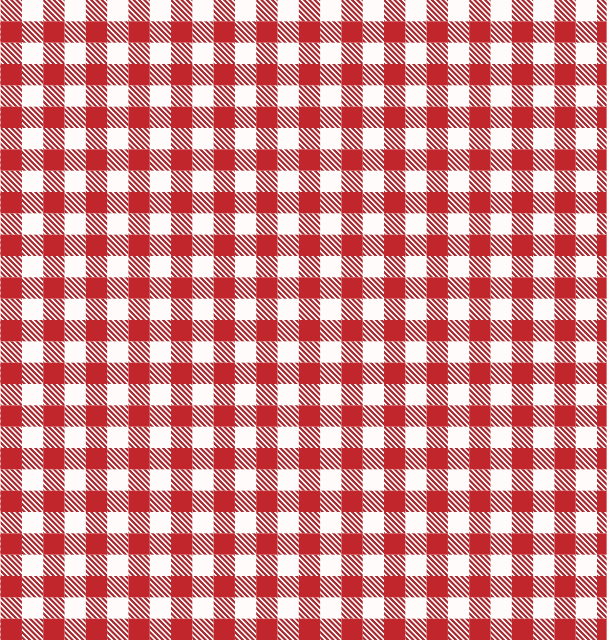
Give the GLSL for this pattern, as a WebGL 2 fragment shader.

```glsl
#version 300 es
precision highp float;
// Red and white gingham cloth with diagonal twill hatching where bands cross.

uniform vec2 u_resolution;
out vec4 fragColor;

// Smooth coverage of a band of the given half width, repeating once per unit.
float band(float x, float center, float halfWidth, float pixel) {
    float d = abs(fract(x - center + 0.5) - 0.5);
    return clamp((halfWidth - d) / pixel + 0.5, 0.0, 1.0);
}

void main() {
    vec2 uv = gl_FragCoord.xy / u_resolution;
    // One unit is one repeat: 15 down and about 14.3 across.
    vec2 p = uv * vec2(14.32, 15.0) - vec2(0.015, 0.0);
    vec2 pixel = vec2(14.32, 15.0) / u_resolution;

    vec3 white = vec3(1.0, 0.985, 0.985);
    vec3 red = vec3(0.755, 0.15, 0.175);
    vec3 threadRed = vec3(0.65, 0.16, 0.19);

    // Red bands fill half of each repeat, in both directions.
    float column = band(p.x, 0.25, 0.25, pixel.x);
    float row = band(p.y, 0.25, 0.25, pixel.y);

    // Twill: eight threads per repeat, falling to the right.
    float twill = (p.x + p.y) * 8.0;
    float twillPixel = 8.0 * length(pixel) * 0.85;
    float columnThread = band(twill, 0.0, 0.29, twillPixel);
    float rowThread = band(twill, 0.5, 0.29, twillPixel);

    // Hatch where one band runs alone, solid red where two cross.
    vec3 color = white;
    color = mix(color, threadRed, column * (1.0 - row) * columnThread);
    color = mix(color, threadRed, row * (1.0 - column) * rowThread);
    color = mix(color, red, column * row);

    // Narrow blank margin on the right.
    float margin = clamp((uv.x - 0.9945) * u_resolution.x + 0.5, 0.0, 1.0);
    fragColor = vec4(mix(color, white, margin), 1.0);
}
```
